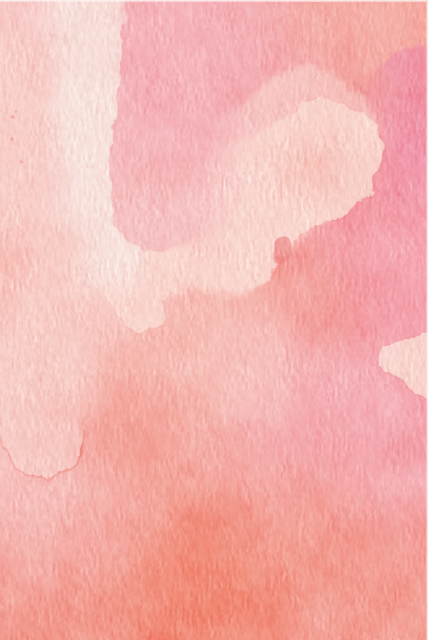
Give the GLSL for this background, as a Shadertoy shader.

```glsl
// Coral and pink watercolour washes with ragged pale blooms on fibrous paper.
#define GRAIN 0.058        // strength of the paper fibres
#define FIBRES vec2(165.0, 62.0)
#define BLOTCH 0.36        // pigment variation inside the washes
#define WARP 0.16          // wander of the soft colour fields
#define RAGGED 0.075       // wander of the wash outlines
#define CRISP 0.0024       // half width of a sharp outline
#define PALE vec3(0.975, 0.838, 0.808)
#define CREAM vec3(0.970, 0.885, 0.862)
#define PINK vec3(0.957, 0.685, 0.710)
#define CORAL vec3(0.950, 0.600, 0.555)
#define ORANGE vec3(0.945, 0.545, 0.460)
#define MAGENTA vec3(0.930, 0.530, 0.660)

float hash(vec2 p) {
    vec3 q = fract(vec3(p.xyx) * 0.1031);
    q += dot(q, q.yzx + 33.33);
    return fract((q.x + q.y) * q.z);
}
float noise(vec2 p) {
    vec2 i = floor(p), f = fract(p), e = vec2(0.0, 1.0);
    f = f * f * (3.0 - 2.0 * f);
    return mix(mix(hash(i), hash(i + e.yx), f.x), mix(hash(i + e.xy), hash(i + e.yy), f.x), f.y);
}
float fbm(vec2 p) {
    float sum = 0.0;
    for (float amp = 0.5; amp > 0.03; amp *= 0.5) {
        sum += amp * noise(p);
        p = mat2(1.6, 1.2, -1.2, 1.6) * p + 7.3;
    }
    return sum;
}
float capsule(vec2 p, vec2 a, vec2 b, float r) {
    vec2 pa = p - a, ba = b - a;
    return length(pa - ba * clamp(dot(pa, ba) / dot(ba, ba), 0.0, 1.0)) - r;
}
float blend(float a, float b) {
    float k = 0.05, h = max(k - abs(a - b), 0.0);
    return min(a, b) - h * h / k * 0.25;
}
// Scales the pigment lying over white paper.
vec3 density(vec3 c, float k) { return 1.0 - (1.0 - c) * k; }

// Lays a wash inside d < 0, with pigment gathered along its outline.
vec3 wash(vec3 under, vec3 paint, float d, float soft, float alpha, float rim) {
    float line = (d - 0.0015) / 0.003;
    vec3 c = mix(under, paint, alpha * smoothstep(soft, -soft, d));
    return density(c, 1.0 + rim * exp(-line * line));
}
// Adds one soft colour field to a weighted sum.
void field(inout vec4 sum, vec2 p, float x, float y, float r, vec3 c) {
    vec2 d = (p - vec2(x, y)) / r;
    sum += vec4(c, 1.0) * exp(-dot(d, d));
}
vec3 softFields(vec2 p) {
    vec4 s = vec4(PINK, 1.0) * 0.02;
    field(s, p, 0.46, 0.16, 0.18, ORANGE);
    field(s, p, 0.72, 0.24, 0.15, mix(CORAL, ORANGE, 0.6));
    field(s, p, 0.90, 0.03, 0.18, CORAL);
    field(s, p, 0.12, 0.08, 0.22, CORAL);
    field(s, p, 0.10, 0.32, 0.17, mix(PINK, PALE, 0.5));
    field(s, p, 0.33, 0.48, 0.20, CORAL);
    field(s, p, 0.53, 0.64, 0.18, mix(CORAL, PALE, 0.75));
    field(s, p, 0.82, 0.50, 0.26, PINK - vec3(0.0, 0.02, 0.01));
    field(s, p, 0.70, 0.83, 0.13, CORAL);
    field(s, p, 0.92, 0.86, 0.18, PINK - vec3(0.0, 0.05, 0.03));
    field(s, p, 0.12, 0.62, 0.22, mix(PINK, PALE, 0.85));
    field(s, p, 0.08, 0.87, 0.10, mix(CORAL, PALE, 0.4));
    field(s, p, 0.05, 1.20, 0.22, mix(PINK, PALE, 0.85));
    field(s, p, 0.50, 1.36, 0.26, PINK);
    field(s, p, 0.87, 1.43, 0.17, mix(CORAL, PALE, 0.25));
    return s.rgb / s.a;
}
void mainImage(out vec4 fragColor, in vec2 fragCoord) {
    vec2 p = fragCoord / iResolution.xy * vec2(1.0, 1.5);
    vec2 drift = vec2(fbm(p * 4.0), fbm(p * 4.0 + 19.0)) - 0.5;
    float ragged = RAGGED * (fbm(p * 12.0 + 4.0) - 0.5) + 0.016 * (fbm(p * vec2(80.0, 60.0)) - 0.5);
    vec3 col = softFields(p + WARP * drift);

    // Magenta wash on the right, under a faint halo
    float d = length(p - vec2(1.07, 1.23)) - 0.19 + ragged;
    col = wash(col, MAGENTA, d, mix(0.10, 0.008, smoothstep(1.28, 1.37, p.y)), 0.6, 0.0);
    d = capsule(p, vec2(0.60, 1.08), vec2(0.71, 1.16), 0.17) + ragged;
    col = wash(col, PALE, d, 0.012, 0.55, 0.0);

    // Pale bloom across the middle, softer below and at upper left
    d = blend(capsule(p, vec2(0.34, 0.90), vec2(0.545, 0.91), 0.095),
              capsule(p, vec2(0.56, 1.03), vec2(0.76, 1.13), 0.13));
    d = blend(d, capsule(p, vec2(0.31, 0.84), vec2(0.325, 0.775), 0.05)) + ragged;
    float soft = smoothstep(0.37, 0.44, p.x) * smoothstep(0.64, 0.58, p.x) * smoothstep(0.90, 0.84, p.y);
    soft = max(soft, smoothstep(0.70, 0.62, p.x) * smoothstep(1.02, 1.08, p.y));
    col = wash(col, PALE, d, mix(CRISP, 0.02, soft), 0.95, 0.12 * (1.0 - soft));
    float blush = length((p - vec2(0.73, 1.12)) * vec2(1.0, 0.8));
    col = mix(col, mix(CORAL, PALE, 0.45), 0.6 * exp(-blush * blush * 190.0));

    // Cream column and the pink wash that overlaps it
    d = capsule(p, vec2(0.20, 1.55), vec2(0.245, 0.93), 0.095) + ragged;
    col = wash(col, CREAM, d, 0.05, 0.9, 0.0);
    d = capsule(p, vec2(0.43, 1.55), vec2(0.39, 1.04), 0.135) + ragged;
    float fade = smoothstep(0.40, 0.52, p.x);
    vec3 rose = mix(PINK, PALE, 0.35 * smoothstep(1.20, 1.02, p.y));
    col = wash(col, rose, d, mix(CRISP, 0.08, fade), 0.9, 0.1 * (1.0 - fade));

    // Dried outline at lower left and the angular patch on the right border
    d = capsule(p, vec2(0.105, 0.48), vec2(0.12, 0.90), 0.095) + ragged * 0.7;
    fade = smoothstep(0.46, 0.58, p.y);
    col = wash(col, mix(PINK, PALE, 0.85), d, mix(CRISP, 0.08, fade), 0.65, 0.4 * (1.0 - fade));
    d = max(p.y - 0.2 * p.x - 0.51, max(dot(p - vec2(0.885, 0.65), vec2(-0.97, 0.2)),
                                        dot(p - vec2(0.93, 0.615), vec2(-0.5, -0.87))));
    col = wash(col, PALE, d + ragged * 0.7, CRISP, 0.9, 0.12);

    // Coral bead and a few small splashes
    d = capsule(p, vec2(0.660, 0.925), vec2(0.655, 0.90), 0.016) + ragged * 0.3;
    col = wash(col, CORAL - vec3(0.02, 0.05, 0.01), d, CRISP, 0.8, 0.0);
    for (float i = 0.0; i < 4.0; i++) {
        vec2 c = vec2(0.02, 1.10) + vec2(0.04, 0.15) * vec2(hash(vec2(i, 3.0)), hash(vec2(i, 8.0)));
        col = wash(col, CORAL, length(p - c) - 0.003 - 0.003 * hash(vec2(i, 5.0)), CRISP, 0.6, 0.0);
    }

    // Pigment blotches and granulation
    float pigment = BLOTCH * (fbm(p * 11.0 + 31.0) - 0.49) + 0.20 * (fbm(p * vec2(55.0, 32.0)) - 0.49);
    col = density(col, 1.0 + pigment);

    // Upright paper fibres of uneven strength, and the bare margin
    vec2 g = p * FIBRES + vec2(0.9 * noise(p * 45.0), 0.0);
    float relief = noise(g) - noise(g + vec2(0.8, 0.15)) + 0.8 * (noise(g * vec2(1.7, 2.3) + 9.0) - 0.5);
    col += GRAIN * relief * (0.55 + 0.9 * noise(p * 24.0)) * vec3(0.4, 1.0, 1.0);
    float margin = max(smoothstep(1.494, 1.498, p.y), smoothstep(0.995, 0.998, p.x));
    col = mix(col, vec3(0.99, 0.95, 0.94), 0.8 * margin);
    fragColor = vec4(clamp(col, 0.0, 1.0), 1.0);
}
```
